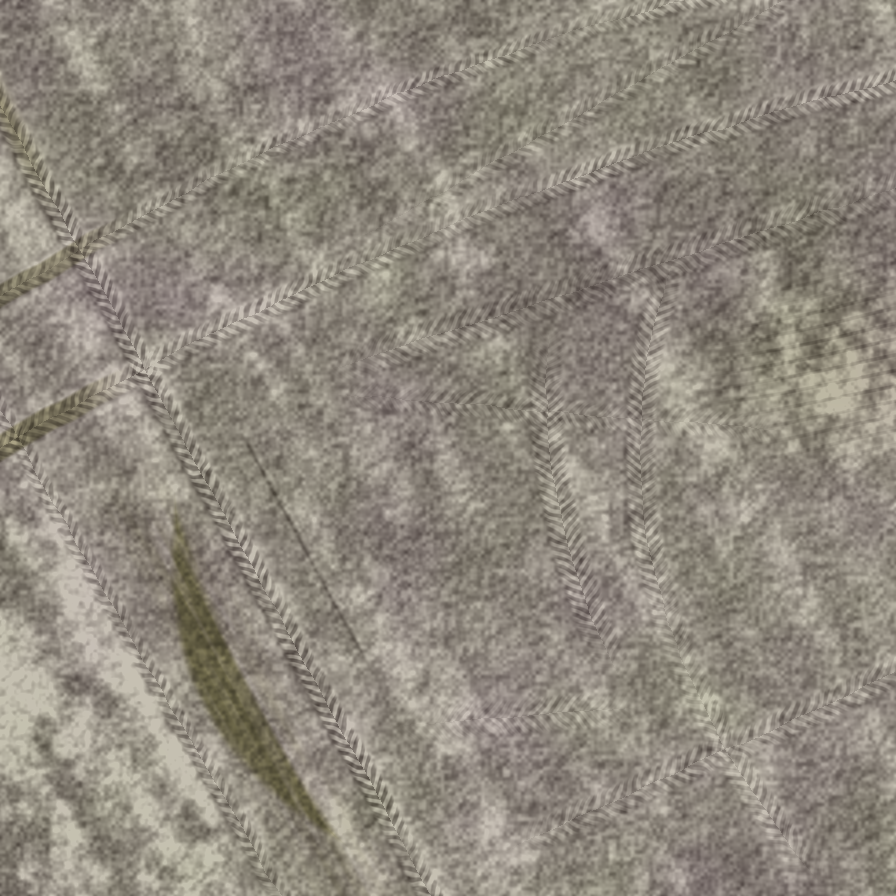
Write a WebGL 2 fragment shader that draws this texture.

```glsl
#version 300 es
precision highp float;
// Dry, dusty field seen from above, crossed by treaded tyre tracks and pale rows.

uniform vec2 u_resolution;
out vec4 fragColor;

const vec3 SOIL_DARK = vec3(0.405, 0.375, 0.345);
const vec3 SOIL_PALE = vec3(0.715, 0.690, 0.642);
const vec3 OLIVE = vec3(0.405, 0.385, 0.255);
const vec2 ROW_DIR = normalize(vec2(0.48, -0.88));
const float BASE_TONE = 0.36;
const float GRAIN = 0.52;
const float CLODS = 0.42;
const float ROW_SPACING = 0.14;
const float TREAD_PITCH = 0.0125;
const float TREAD_SLANT = 0.85;
const float TAU = 6.2831853;

float hash(vec2 cell) {
    uvec2 q = uvec2(ivec2(cell)) * uvec2(1597334673u, 3812015801u);
    uint n = (q.x ^ q.y) * 1597334673u;
    n = (n ^ (n >> 15)) * 2246822519u;
    return float((n ^ (n >> 13)) >> 8) / 16777216.0;
}

float noise(vec2 p) {
    vec2 i = floor(p), f = fract(p);
    f = f * f * (3.0 - 2.0 * f);
    return mix(mix(hash(i), hash(i + vec2(1, 0)), f.x),
               mix(hash(i + vec2(0, 1)), hash(i + vec2(1, 1)), f.x), f.y);
}

float fbm(vec2 p) {
    float sum = 0.0, amp = 0.5;
    for (int i = 0; i < 4; i++) {
        sum += amp * noise(p);
        p = mat2(1.6, 1.2, -1.2, 1.6) * p + 17.3;
        amp *= 0.5;
    }
    return sum / 0.9375;
}

float bell(float x, float width) {
    return exp(-x * x / (width * width));
}

// Adds a track along y = a + b x + c x^2 to ground (x: tone, y: olive).
void layTrack(inout vec2 ground, vec2 p, vec3 curve, vec2 span,
              float halfWidth, float tread, float dust, float damp) {
    float slope = curve.y + 2.0 * curve.z * p.x;
    float stretch = sqrt(1.0 + slope * slope);
    float d = (p.y - curve.x - p.x * (curve.y + curve.z * p.x)) / stretch;
    float s = (p.x + d * slope / stretch) * sqrt(1.0 + curve.y * curve.y * 0.6);
    d += 0.004 * (noise(vec2(s * 35.0, curve.x * 90.0)) - 0.5);
    float present = smoothstep(span.x - 0.05, span.x + 0.05, p.x)
                  * smoothstep(span.y + 0.05, span.y - 0.05, p.x);
    float wear = smoothstep(0.2, 0.6, fbm(p * 16.0 + curve.x * 31.0));
    float inside = smoothstep(halfWidth * 1.1, halfWidth * 0.75, abs(d)) * present;

    // Staggered herringbone lugs
    float arm = (s - TREAD_SLANT * abs(d)) / TREAD_PITCH + 0.5 * step(0.0, d);
    arm += 0.5 * noise(p * 70.0);
    float lug = smoothstep(-0.75, 0.75, sin(TAU * arm)) - 0.55;
    ground.x += inside * tread * lug * mix(0.45, 1.0, wear);

    // Shaded rut edge, raised rim and blown dust
    ground.x -= tread * present * 0.4 * bell(d + halfWidth, 0.003);
    ground.x += tread * present * 0.25 * bell(d - halfWidth, 0.004);
    ground.x += dust * present * bell(d, halfWidth * 1.7) * (0.3 + 0.7 * wear);
    float wet = damp * inside * smoothstep(0.16, 0.06, curve.y > 0.0 ? p.x : p.y);
    ground.x -= 0.5 * wet;
    ground.y += 0.6 * wet;
}

void main() {
    vec2 p = gl_FragCoord.xy / min(u_resolution.x, u_resolution.y);
    float along = dot(p, ROW_DIR);
    float across = dot(p, vec2(-ROW_DIR.y, ROW_DIR.x));
    float blotch = fbm(p * 42.0);
    float broad = fbm(p * 6.0 + 4.0);
    vec2 ground = vec2(BASE_TONE + 0.5 * (broad - 0.5) + 0.5 * (blotch - 0.5), 0.0);

    // Pale broken rows and the striped lower-left corner
    float row = smoothstep(0.1, 1.0, cos(TAU * (across - 0.52) / ROW_SPACING));
    float gaps = smoothstep(0.4, 0.7, 0.6 * noise(vec2(across * 22.0, along * 6.0 + 9.0)) + 0.4 * blotch);
    float streak = noise(vec2(across * 48.0, along * 5.0 + 20.0));
    float corner = smoothstep(0.29, 0.24, across);
    ground.x += 0.4 * row * gaps * (1.0 - corner);
    ground.x += 0.22 * smoothstep(0.5, 0.8, 0.55 * streak + 0.45 * blotch);
    ground.x += corner * (0.6 * smoothstep(0.35, 0.7, 0.5 * streak + 0.5 * blotch) - 0.08);

    // Bleached patch with fine furrows near the right edge
    float patchMask = bell(length((p - vec2(0.97, 0.59)) / vec2(0.15, 0.1)), 1.0);
    float furrow = sin(TAU * ((p.y - 0.2 * p.x) / 0.017 + 0.7 * noise(p * 9.0)));
    ground.x += patchMask * (0.55 * smoothstep(0.4, 0.65, blotch) - 0.32 * smoothstep(0.5, 1.0, furrow));
    ground.y += 0.2 * patchMask;

    // Damp olive spindle and the grassy strip around it
    float fibre = noise(vec2(across * 170.0, along * 13.0 + 40.0));
    float bend = along + 0.06;
    float spread = 0.025 * (1.0 - pow((along + 0.08) / 0.2, 2.0));
    float spindle = smoothstep(0.007, -0.007, abs(across - 0.328 - bend * bend) - spread);
    float strip = bell(across - 0.345, 0.045) * smoothstep(-0.4, -0.25, along);
    ground.x -= spindle * (0.12 + 0.2 * fibre) + strip * 0.28 * (fibre - 0.3);
    ground.y += spindle * (0.5 + 0.4 * fibre) + strip * 0.3 * fibre;

    // Narrow furrow beside the pale rows
    float cut = smoothstep(-0.34, -0.3, along) * smoothstep(-0.01, -0.05, along);
    ground.x += cut * (0.22 * bell(across - 0.489, 0.003) - 0.4 * bell(across - 0.484, 0.0025));

    // Strong tracks; steep ones use swapped axes
    vec2 q = p.yx;
    vec2 whole = vec2(-0.2, 1.2);
    layTrack(ground, p, vec3(0.500, 0.577, -0.166), whole, 0.014, 0.55, 0.28, 0.9);
    layTrack(ground, p, vec3(0.668, 0.619, -0.244), whole, 0.012, 0.45, 0.27, 0.7);
    layTrack(ground, q, vec3(0.482, -0.545, 0.0), whole, 0.014, 0.75, 0.12, 0.0);
    layTrack(ground, q, vec3(0.3125, -0.575, 0.0), whole, 0.011, 0.5, 0.2, 0.0);
    ground.y += 0.5 * bell(across - 0.424, 0.012) * smoothstep(0.08, 0.0, p.x);

    // Faint and curving tracks
    layTrack(ground, q, vec3(0.854, -0.855, 0.75), vec2(0.28, 0.6), 0.019, 0.5, 0.0, 0.0);
    layTrack(ground, q, vec3(0.927, -0.85, 0.85), vec2(0.05, 0.68), 0.017, 0.45, 0.03, 0.0);
    layTrack(ground, p, vec3(0.510, 0.560, 0.0), vec2(0.42, 0.9), 0.014, 0.3, 0.12, 0.0);
    layTrack(ground, p, vec3(0.470, 0.320, 0.0), vec2(0.4, 1.1), 0.019, 0.34, 0.04, 0.0);
    layTrack(ground, p, vec3(-0.210, 0.460, 0.0), vec2(0.6, 1.1), 0.017, 0.4, 0.12, 0.0);
    layTrack(ground, p, vec3(0.160, 0.070, 0.0), vec2(0.46, 0.68), 0.020, 0.3, 0.32, 0.0);
    layTrack(ground, p, vec3(0.590, -0.080, 0.0), vec2(0.4, 0.85), 0.015, 0.28, 0.05, 0.0);

    // Side-lit clods and fine grain
    float clod = noise(p * 135.0) - noise(p * 135.0 + vec2(0.5, -0.6));
    ground.x += CLODS * clod + GRAIN * (noise(p * 245.0 + 7.0) - 0.5);

    vec3 color = mix(SOIL_DARK, SOIL_PALE, clamp(ground.x, -0.35, 1.2));
    float tint = fbm(p * 9.0 + 30.0) - 0.5;
    color += tint * vec3(-0.025, 0.012, -0.055);
    vec3 oliveShade = OLIVE * (0.82 + 0.5 * clamp(ground.x, -0.3, 1.2));
    color = mix(color, oliveShade, clamp(ground.y, 0.0, 0.85));
    fragColor = vec4(color, 1.0);
}
```
